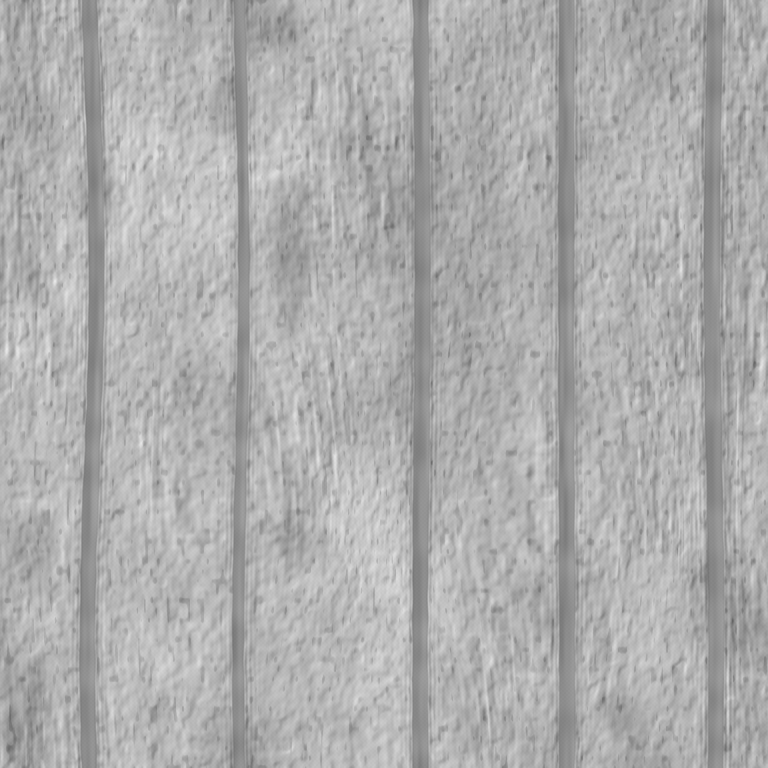
Reproduce this texture procedurally as a WebGL 1 fragment shader.

```glsl
precision highp float;
// Weathered grey wood siding: five upright boards split by wavy dark grooves.
// Tiling value noise gives stains, bent grain and flaky relief lit from one side;
// grooves are placed in a loop, each with its own offset, width and sway.

uniform vec2 u_resolution;

#define GROOVES 5
#define GROOVE_HALF 0.0105
#define WOOD_TONE 0.722
#define GROOVE_TONE 0.53
#define STAIN 0.25
#define FLAKE 0.17
#define GRAIN 0.13
#define FIBRE 0.13
#define FLECK 0.10
#define RIM 0.085
#define WEAVE 0.010

const float TAU = 6.28319;

float hash(vec2 p) {
  return fract(sin(dot(p, vec2(127.1, 311.7))) * 43758.5453);
}

// Value noise that repeats over the unit square
float noise(vec2 uv, vec2 cells) {
  vec2 p = uv * cells;
  vec2 i = floor(p);
  vec2 f = p - i;
  f = f * f * (3.0 - 2.0 * f);
  vec2 seed = cells * 0.13;
  vec2 a = mod(i, cells) + seed;
  vec2 b = mod(i + 1.0, cells) + seed;
  return mix(mix(hash(a), hash(vec2(b.x, a.y)), f.x),
             mix(hash(vec2(a.x, b.y)), hash(b), f.x), f.y);
}

// Height of the flaky surface; the turned layer hides the noise lattice
float flakeHeight(vec2 uv) {
  vec2 turned = vec2(uv.x + uv.y, uv.y - uv.x);
  float coarse = 0.5 * noise(turned, vec2(64.0, 57.0)) + 0.5 * noise(uv, vec2(118.0, 70.0));
  return smoothstep(0.25, 0.75, coarse) + 0.45 * noise(uv, vec2(215.0, 125.0));
}

// Height of the long grain lines
float grainHeight(vec2 uv) {
  return smoothstep(0.25, 0.75, noise(uv, vec2(128.0, 7.0)))
       + 0.6 * noise(uv, vec2(190.0, 13.0));
}

// Signed distance to the nearest groove centre (x) and its half width (y)
vec2 nearestGroove(vec2 uv) {
  vec2 nearest = vec2(1.0, GROOVE_HALF);
  for (int i = 0; i < GROOVES; i++) {
    float k = float(i);
    float a = TAU * k / float(GROOVES);
    float offset = 0.03 - 0.0151 * cos(a - 0.234) + 0.0091 * cos(2.0 * a + 1.053);
    float sway = (0.006 - 0.0022 * k) * sin(TAU * (uv.y - 0.4));
    float d = uv.x - (k + 0.5) / float(GROOVES) - offset - sway;
    d -= floor(d + 0.5);
    float narrow = max(0.0, cos(a - TAU / float(GROOVES)));
    float halfWidth = GROOVE_HALF - 0.0028 * narrow * narrow;
    if (abs(d) < abs(nearest.x)) nearest = vec2(d, halfWidth);
  }
  return nearest;
}

float woodTone(vec2 uv) {
  // Broad stains and pale worn areas
  float cloud = 0.45 * noise(uv, vec2(6.0, 4.0)) + 0.3 * noise(uv, vec2(13.0, 9.0))
              + 0.25 * noise(uv, vec2(33.0, 21.0));
  float tone = WOOD_TONE + STAIN * (cloud - 0.5);
  tone -= 0.08 * smoothstep(0.74, 0.95, noise(uv + 0.37, vec2(12.0, 9.0)));

  // Flakes lit from the upper left
  vec2 bend = vec2(0.045 * (noise(uv, vec2(5.0, 3.0)) - 0.5), 0.0);
  vec2 bent = uv + bend;
  float flake = flakeHeight(bent) - flakeHeight(bent + vec2(-0.0022, 0.0018));
  tone += FLAKE * (flake < 0.0 ? 1.1 : 0.75) * flake;

  // Long grain in scattered patches, short fibres and dark flecks
  float patches = smoothstep(0.35, 0.75, noise(uv, vec2(14.0, 5.0)));
  float grain = grainHeight(bent) - grainHeight(bent - vec2(0.0022, 0.0));
  tone += GRAIN * (0.1 + 0.7 * patches) * grain;
  float fibre = noise(bent, vec2(230.0, 44.0));
  tone += FIBRE * (0.5 + 0.5 * patches) * (fibre - 0.5);
  tone -= FLECK * smoothstep(0.72, 0.95, noise(bent, vec2(205.0, 78.0)));
  return tone;
}

void main() {
  vec2 uv = gl_FragCoord.xy / u_resolution;
  float pixel = 1.0 / u_resolution.x;
  vec2 groove = nearestGroove(uv);
  float rough = 0.0016 * (noise(uv, vec2(24.0, 36.0)) - 0.5);
  float edge = abs(groove.x) - groove.y + rough;
  float outside = max(edge, 0.0);

  // Boards: shaded shoulder and fine parallel ridges beside each groove
  float tone = woodTone(uv);
  float ridges = cos(TAU * outside / 0.0058) * exp(-outside / 0.010);
  tone += RIM * ridges * (0.2 + noise(uv, vec2(40.0, 18.0)));
  tone -= 0.055 * exp(-outside / 0.011);

  // Groove floor: darker left half, faint streaks, thin dark lips
  float across = groove.x / groove.y;
  float floorTone = GROOVE_TONE + 0.05 * smoothstep(-0.3, 0.5, across);
  floorTone += 0.07 * (noise(uv, vec2(190.0, 12.0)) - 0.5);
  floorTone += 0.06 * (noise(uv, vec2(16.0, 34.0)) - 0.5);
  floorTone -= 0.045 * smoothstep(-0.003, 0.0, edge);
  float soft = max(pixel, 0.0018);
  tone = mix(floorTone, tone, smoothstep(-soft, soft, edge));

  // Faint woven print
  tone += WEAVE * sin(TAU * 192.0 * uv.x) * sin(TAU * 192.0 * uv.y);
  gl_FragColor = vec4(vec3(clamp(tone, 0.0, 1.0)), 1.0);
}
```
